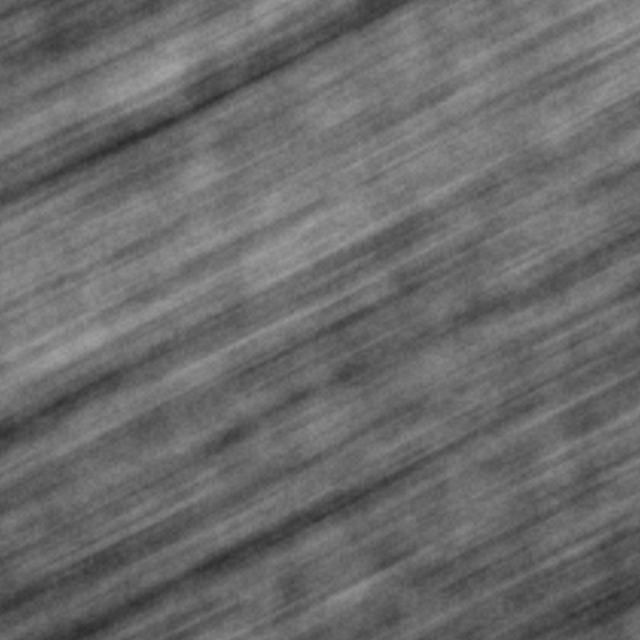
This texture is drawn by a WebGL 2 fragment shader. Its source:

```glsl
#version 300 es
precision highp float;
// Grey fibrous surface with slanted streaks, soft furrows and one deep crease.
// Gaussian bands set the broad tones across the grain; stretched value noise
// adds streaks at several widths, and isotropic noise adds mottling and grain.

uniform vec2 u_resolution;
out vec4 fragColor;

const float GRAIN_ANGLE = 0.471;
const float BASE_TONE = 0.408;

// Integer hash of a lattice cell, from -1 to 1
float hash(vec2 cell, uint seed) {
    uvec2 q = uvec2(ivec2(cell));
    uint h = q.x * 1597334677u ^ q.y * 3812015801u ^ seed * 2654435769u;
    h = (h ^ (h >> 16)) * 2246822519u;
    h = (h ^ (h >> 13)) * 3266489917u;
    h ^= h >> 16;
    return float(h >> 8) / 8388608.0 - 1.0;
}

// Smooth value noise, from -1 to 1
float noise(vec2 p, uint seed) {
    vec2 cell = floor(p);
    vec2 f = p - cell;
    f = f * f * (3.0 - 2.0 * f);
    float low = mix(hash(cell, seed), hash(cell + vec2(1, 0), seed), f.x);
    float high = mix(hash(cell + vec2(0, 1), seed), hash(cell + vec2(1, 1), seed), f.x);
    return mix(low, high, f.y);
}

// Soft band around a centre line
float band(float across, float centre, float width) {
    float d = (across - centre) / width;
    return exp(-0.5 * d * d);
}

// Broad light and dark zones across the grain
float zones(float across) {
    float plateau = smoothstep(0.27, 0.33, across) * (1.0 - smoothstep(0.47, 0.58, across));
    float tone = 0.072 * plateau;
    tone += 0.065 * band(across, 0.695, 0.028);
    tone -= 0.075 * band(across, 0.805, 0.035);
    tone -= 0.095 * band(across, -0.235, 0.035);
    tone -= 0.085 * band(across, -0.375, 0.025);
    return tone;
}

// Evenly spaced furrows whose depth wanders along their length
float furrows(vec2 grain) {
    float tone = 0.0;
    for (int i = 0; i < 5; i++) {
        float n = float(i);
        float centre = 0.283 - 0.084 * n + 0.004 * noise(vec2(grain.x * 2.0, n * 7.0), 1u);
        float depth = 0.085 + 0.035 * noise(vec2(grain.x * 4.0, n * 5.0), 2u);
        tone -= depth * band(grain.y, centre, 0.013);
    }
    return tone;
}

// Long streaks, from wide and faintly varying to hair thin
float streaks(vec2 grain) {
    float tone = 0.060 * noise(grain * vec2(1.2, 19.0), 3u);
    tone += 0.055 * noise(grain * vec2(2.0, 43.0), 4u);
    tone += 0.046 * noise(grain * vec2(3.0, 88.0), 5u);
    tone += 0.030 * noise(grain * vec2(7.0, 150.0), 6u);
    return tone;
}

// Cloudy patches, faint upright marks and fine grain
float mottling(vec2 p, vec2 grain) {
    float tone = 0.034 * noise(p * vec2(22.0, 9.0), 7u);
    tone += 0.040 * noise(grain * vec2(13.0, 24.0), 8u);
    tone += 0.028 * noise(grain * vec2(32.0, 52.0), 9u);
    tone += 0.022 * noise(p * 105.0, 10u);
    tone += 0.022 * noise(p * 210.0, 11u);
    return tone;
}

void main() {
    vec2 p = gl_FragCoord.xy / u_resolution;
    vec2 dir = vec2(cos(GRAIN_ANGLE), sin(GRAIN_ANGLE));

    // x runs along the grain, y across it, with a slight waver
    vec2 grain = vec2(dot(p, dir), dot(p, vec2(-dir.y, dir.x)));
    grain.y += 0.006 * noise(p * 2.5, 12u);

    float tone = BASE_TONE + zones(grain.y) + furrows(grain);
    tone += streaks(grain) + mottling(p, grain);

    // Deep crease with a softer shadow on both sides
    float crease = 0.13 * band(grain.y, 0.607, 0.009) + 0.07 * band(grain.y, 0.605, 0.03);
    tone -= crease * (1.0 + 0.25 * noise(vec2(grain.x * 5.0, 0.5), 13u));

    fragColor = vec4(vec3(clamp(tone, 0.14, 0.68)), 1.0);
}
```
